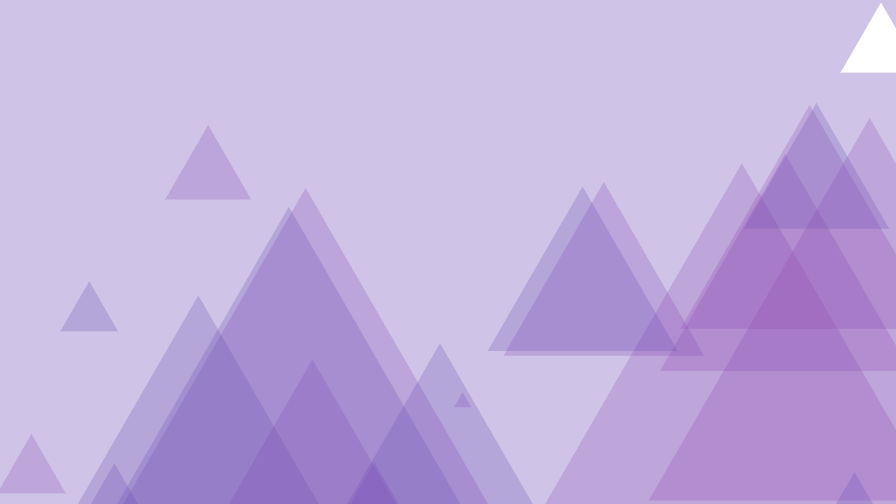
Write a Shadertoy shader that draws this background.

```glsl
const vec3 BACKDROP = vec3(0.812, 0.769, 0.906);
const vec3 SLATE    = vec3(0.404, 0.297, 0.702);
const vec3 VIOLET   = vec3(0.512, 0.275, 0.702);
const vec3 ROSE     = vec3(0.550, 0.275, 0.695);
const vec3 WHITE    = vec3(1.0);
const float OPACITY = 0.25;
const float DESIGN_ASPECT = 16.0 / 9.0;
const vec2 SIDE_NORMAL = vec2(0.8660, -0.5);

// Each triangle: apex x, apex y, height, in canvas heights
const vec3 SLATE_PEAKS[8] = vec3[8](
    vec3(0.177, 0.442, 0.0995), vec3(0.3935, 0.414, 0.5),
    vec3(0.573, 0.590, 0.7),    vec3(0.873, 0.319, 0.4),
    vec3(0.227, 0.081, 0.15),   vec3(1.156, 0.630, 0.3265),
    vec3(1.620, 0.796, 0.25),   vec3(1.6955, 0.0635, 0.1));
const vec3 VIOLET_PEAKS[6] = vec3[6](
    vec3(0.413, 0.752, 0.148),  vec3(0.6065, 0.627, 0.8),
    vec3(0.620, 0.287, 0.4),    vec3(0.743, 0.083, 0.15),
    vec3(0.918, 0.222, 0.030),  vec3(1.198, 0.639, 0.345));
const vec3 ROSE_PEAKS[5] = vec3[5](
    vec3(0.0625, 0.139, 0.118), vec3(1.472, 0.676, 0.9),
    vec3(1.6065, 0.792, 0.4445), vec3(1.558, 0.6945, 0.4305),
    vec3(1.7255, 0.766, 0.759));
const vec3 WHITE_PEAK = vec3(1.748, 0.995, 0.139);

// Antialiased coverage of an upright equilateral triangle
float triangleMask(vec2 p, vec3 peak) {
    float drop = peak.y - p.y;
    float side = dot(vec2(abs(p.x - peak.x), drop), SIDE_NORMAL);
    float dist = max(side, drop - peak.z);
    return clamp(0.5 - dist * iResolution.y, 0.0, 1.0);
}

vec3 tintLayer(vec3 color, vec3 tint, vec2 p, vec3 peak) {
    return mix(color, tint, OPACITY * triangleMask(p, peak));
}

void mainImage(out vec4 fragColor, in vec2 fragCoord) {
    // Height units, with the layout centred on other aspect ratios
    vec2 p = fragCoord / iResolution.y;
    p.x += 0.5 * (DESIGN_ASPECT - iResolution.x / iResolution.y);

    // Translucent triangles, one colour family at a time
    vec3 color = BACKDROP;
    for (int i = 0; i < ROSE_PEAKS.length(); i++)
        color = tintLayer(color, ROSE, p, ROSE_PEAKS[i]);
    for (int i = 0; i < VIOLET_PEAKS.length(); i++)
        color = tintLayer(color, VIOLET, p, VIOLET_PEAKS[i]);
    for (int i = 0; i < SLATE_PEAKS.length(); i++)
        color = tintLayer(color, SLATE, p, SLATE_PEAKS[i]);

    // Opaque corner triangle
    color = mix(color, WHITE, triangleMask(p, WHITE_PEAK));
    fragColor = vec4(color, 1.0);
}
```
